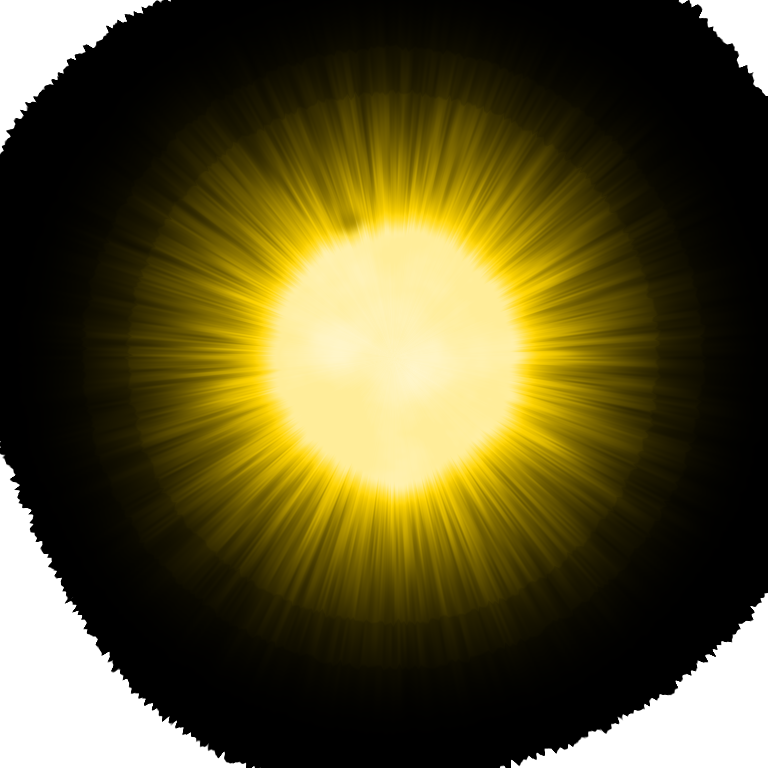
Write a Shadertoy shader that draws this background.

```glsl
const float TAU = 6.2831853;
const vec2 CENTER = vec2(0.012, 0.034);    // burst centre, from canvas middle
const float CORE_RADIUS = 0.171;
const float CORE_SOFTNESS = 0.017;
const float RIM_RADIUS = 0.565;
const float RIM_JAGGED = 0.026;
const vec2 FALLOFF = vec2(7.0, 18.0);      // linear and squared glow decay
const float RAY_CONTRAST = 0.65;
const vec2 BAND_RADII = vec2(0.345, 0.404);
const vec2 SMUDGE = vec2(-0.056, 0.176);
const vec3 GOLD = vec3(1.0, 0.835, 0.0);
const vec3 CREAM = vec3(1.0, 0.93, 0.60);
const vec3 HOT = vec3(1.0, 0.97, 0.84);
const vec3 PAPER = vec3(1.0);

float hash(vec2 p) {
    return fract(sin(dot(p, vec2(127.1, 311.7))) * 43758.5453);
}

// Value noise whose x axis repeats after the given number of cells
float noise(vec2 p, float period) {
    vec2 cell = floor(p), f = fract(p);
    f = f * f * (3.0 - 2.0 * f);
    float x0 = mod(cell.x, period), x1 = mod(cell.x + 1.0, period);
    float low = mix(hash(vec2(x0, cell.y)), hash(vec2(x1, cell.y)), f.x);
    float high = mix(hash(vec2(x0, cell.y + 1.0)), hash(vec2(x1, cell.y + 1.0)), f.x);
    return mix(low, high, f.y);
}

// Streaks: narrow in angle, long in radius
float streak(float turn, float radius, float count, float stretch) {
    return noise(vec2(turn * count, radius * stretch + count), count);
}

float clouds(vec2 p) {
    float sum = 0.0, weight = 0.5;
    for (int i = 0; i < 4; i++) {
        sum += weight * noise(p, 4096.0);
        p = p * 2.03 + 17.0;
        weight *= 0.5;
    }
    return sum;
}

float spot(vec2 p, vec2 center, vec2 size) {
    vec2 d = (p - center) / size;
    return exp(-dot(d, d));
}

float rimRadius(float angle) {
    return RIM_RADIUS + 0.022 * cos(angle - 0.47)
         + 0.011 * cos(3.0 * (angle - 2.62))
         + 0.014 * cos(4.0 * (angle - 2.70));
}

void mainImage(out vec4 fragColor, in vec2 fragCoord) {
    float scale = min(iResolution.x, iResolution.y);
    vec2 p = (fragCoord - 0.5 * iResolution.xy) / scale - CENTER;
    float radius = length(p);
    float angle = atan(p.y, p.x);
    float turn = angle / TAU + 0.5;

    // Ray texture in three widths
    float broad = streak(turn, radius, 80.0, 5.0);
    float medium = streak(turn, radius, 230.0, 9.0);
    float fine = streak(turn, radius, 620.0, 16.0);
    float rays = 0.3 * broad + 0.4 * medium + 0.3 * fine - 0.5;

    // Uneven core outline with frayed edge
    float lobes = streak(turn, 0.0, 14.0, 1.0) - 0.5;
    float edge = CORE_RADIUS + 0.006 * sin(angle) + 0.012 * lobes + 0.028 * rays;
    edge += 0.016 * spot(p, vec2(0.015, -0.17), vec2(0.035, 0.05));
    float outside = max(radius - edge, 0.0);

    // Golden glow, broken by rays and two faint bands
    float glow = exp(-FALLOFF.x * outside - FALLOFF.y * outside * outside);
    glow *= 1.0 + RAY_CONTRAST * rays * smoothstep(0.0, 0.06, outside);
    vec2 bands = smoothstep(BAND_RADII - 0.002, BAND_RADII + 0.002,
                            vec2(radius + 0.012 * (fine - 0.5)));
    glow *= (1.08 - 0.18 * bands.x) * (1.0 - 0.25 * bands.y);
    glow *= 1.0 - smoothstep(0.40, 0.52, radius);
    glow *= 1.0 - 0.3 * spot(p, SMUDGE, vec2(0.018, 0.016)) * (0.5 + medium);
    vec3 color = GOLD * min(glow, 1.0);

    // Cream core with cloudy hot patches
    float core = 1.0 - smoothstep(-CORE_SOFTNESS, CORE_SOFTNESS, radius - edge);
    float heat = 0.75 * spot(p, vec2(0.036, -0.008), vec2(0.065, 0.045))
               + 0.55 * spot(p, vec2(-0.085, 0.03), vec2(0.05, 0.045))
               + 0.35 * spot(p, vec2(-0.03, 0.10), vec2(0.08, 0.05));
    heat += 0.9 * (clouds(p * 16.0 + 40.0) - 0.42) + 0.2 * rays;
    color = mix(color, mix(CREAM, HOT, clamp(heat, 0.0, 1.0)), core);

    // Ragged dark disc on a white ground
    float spikes = 0.5 * streak(turn, radius, 900.0, 60.0)
                 + 0.3 * streak(turn, radius, 420.0, 20.0) + 0.2 * broad - 0.5;
    float rim = rimRadius(angle) + RIM_JAGGED * spikes;
    float pixel = 1.0 / scale;
    color = mix(color, PAPER, smoothstep(-pixel, pixel, radius - rim));

    fragColor = vec4(color, 1.0);
}
```
